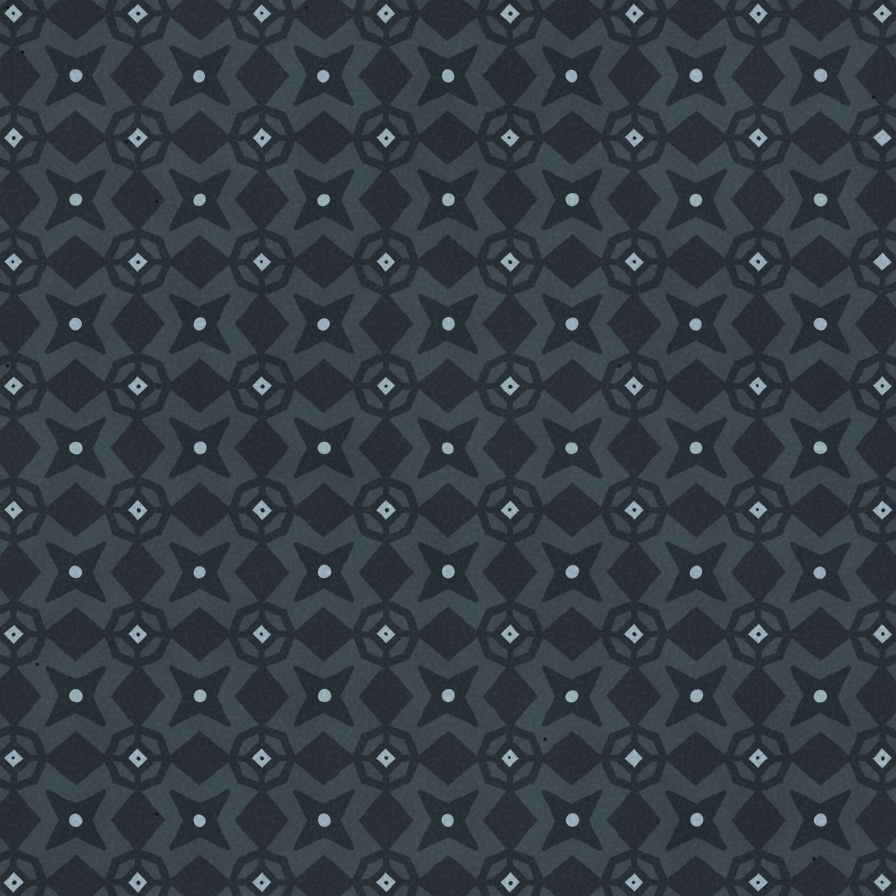
Reproduce this pattern procedurally as a WebGL 1 fragment shader.

```glsl
precision highp float;

uniform vec2 u_resolution;

#define REPEATS 7.22
#define STAR_TIP 0.226
#define STAR_NOTCH 0.113
#define STAR_ROUND 0.02
#define RING_OUTER 0.257
#define RING_INNER 0.190
#define SPOKE_HALF 0.026
#define DOT_RADIUS 0.051
#define GEM_RADIUS 0.076
#define WOBBLE 0.003
#define GRAIN 0.045
#define PALE vec3(0.60, 0.68, 0.72)

float hash(vec2 p) {
  vec3 q = fract(vec3(p.xyx) * 0.1031);
  q += dot(q, q.yzx + 33.33);
  return fract((q.x + q.y) * q.z);
}

// Distance to the nearest scattered point
float cellular(vec2 p) {
  vec2 id = floor(p), f = fract(p);
  float nearest = 2.0;
  for (int y = -1; y <= 1; y++) {
    for (int x = -1; x <= 1; x++) {
      vec2 o = vec2(float(x), float(y));
      vec2 seed = vec2(hash(id + o), hash(id + o + 71.0));
      nearest = min(nearest, length(o + seed - f));
    }
  }
  return nearest;
}

// Four diagonal arms with rounded tips
float starDistance(vec2 p) {
  p = abs(p);
  vec2 a = vec2(min(p.x, p.y), max(p.x, p.y));
  vec2 notch = vec2(0.0, STAR_NOTCH);
  vec2 edge = vec2(STAR_TIP) - notch;
  vec2 v = a - notch;
  float t = clamp(dot(v, edge) / dot(edge, edge), 0.0, 1.0);
  float side = edge.x * v.y - edge.y * v.x;
  return length(v - edge * t) * sign(side) - STAR_ROUND;
}

// Diamond with the given half diagonals
float diamondDistance(vec2 p, vec2 r) {
  p = abs(p);
  return (p.x * r.y + p.y * r.x - r.x * r.y) / length(r);
}

// Octagon gauge whose corners lie on the axes and diagonals
float octagonRadius(vec2 p) {
  p = abs(p);
  return dot(vec2(max(p.x, p.y), min(p.x, p.y)), vec2(0.92388, 0.38268));
}

float cover(float d, float px) {
  return clamp(0.5 - d / px, 0.0, 1.0);
}

void main() {
  vec2 uv = (gl_FragCoord.xy - 0.5 * u_resolution) / u_resolution.y;
  vec2 grid = uv * REPEATS;
  float px = 1.2 * REPEATS / u_resolution.y;

  // Slightly uneven hand-cut edges
  vec2 bent = grid + WOBBLE * sin(grid.yx * 31.0 + 3.0 * sin(grid * 7.3));
  vec2 starId = floor(grid + 0.5);
  vec2 ringId = floor(grid);
  vec2 p = bent - starId;
  vec2 r = bent - ringId - 0.5;

  // Mottled ground
  float mottle = sin(grid.x * 5.1 + 2.0 * sin(grid.y * 2.7))
               * sin(grid.y * 4.3 + 2.0 * sin(grid.x * 3.1));
  vec3 ground = mix(vec3(0.243, 0.275, 0.310), vec3(0.243, 0.293, 0.315),
                    smoothstep(-0.7, 0.7, mottle));
  vec3 color = ground;

  // Diamonds between neighbouring rings
  vec2 across = vec2(fract(bent.x) - 0.5, p.y);
  vec2 upright = vec2(p.x, fract(bent.y) - 0.5);
  float diamonds = min(diamondDistance(across, vec2(0.222, 0.264)),
                       diamondDistance(upright, vec2(0.264, 0.222)));
  color = mix(color, vec3(0.160, 0.181, 0.215), cover(diamonds, px));

  // Octagonal ring with four petal windows
  float octagon = octagonRadius(r);
  vec2 ar = abs(r);
  float window = max(octagon - RING_INNER, SPOKE_HALF - min(ar.x, ar.y));
  window = max(window, (0.163 - ar.x - ar.y) * 0.7071);
  float ring = max(octagon - RING_OUTER, -window);
  color = mix(color, ground, cover(window, px));
  color = mix(color, vec3(0.158, 0.186, 0.211), cover(ring, px));

  // Stars
  color = mix(color, vec3(0.150, 0.185, 0.206), cover(starDistance(p), px));

  // Fine paper grain and broad fading
  float grain = cellular(uv * 230.0) - 0.43;
  float fade = sin(uv.x * 9.0 + 2.0 * sin(uv.y * 6.0)) * sin(uv.y * 8.0 + 1.3);
  color += GRAIN * grain + 0.005 * mottle + 0.006 * fade;

  // Pale dots and pierced gems, each a little different
  float dotVary = hash(starId + 17.0) - 0.5;
  float gemVary = hash(ringId + 43.0) - 0.5;
  float dots = length(p - 0.008 * dotVary) - DOT_RADIUS - 0.006 * dotVary;
  float gems = diamondDistance(r, vec2(GEM_RADIUS + 0.008 * gemVary));
  float hole = length(r - vec2(0.012, -0.008) * gemVary) - 0.014 - 0.006 * gemVary;
  color = mix(color, PALE + 2.0 * GRAIN * grain, cover(min(dots, gems), px));
  color = mix(color, vec3(0.12, 0.15, 0.17), cover(hole, px) * step(-0.46, gemVary));

  // Rare dark specks
  vec2 speckCell = floor(uv * 60.0);
  float speck = length(fract(uv * 60.0) - 0.5) - 0.11;
  float rare = step(0.998, hash(speckCell + 90.0));
  color = mix(color, vec3(0.08, 0.09, 0.10), rare * cover(speck, px * 8.0));

  gl_FragColor = vec4(color, 1.0);
}
```
